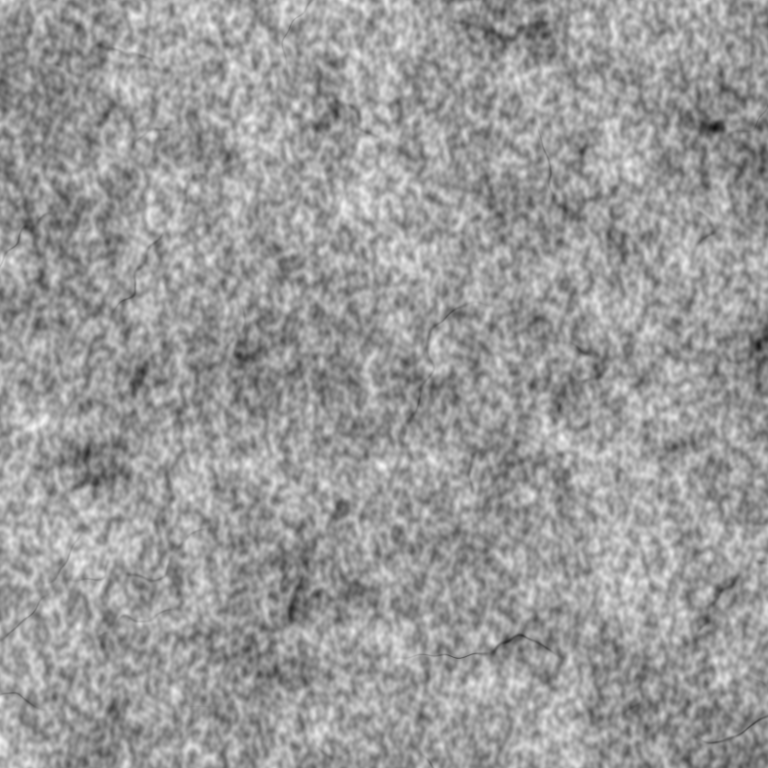
This texture is drawn by a Shadertoy shader. Its source:

```glsl
// Rough grey stone: fine soft grain, cloudy mottling, sparse dark cracks and pits.
#define BASE_TONE 0.605
#define CLOUD_AMOUNT 0.13
#define MOTTLE_AMOUNT 0.17
#define GRAIN_AMOUNT 0.27
#define FINE_AMOUNT 0.22
#define GRAIN_SCALE 58.0
#define CRACK_DEPTH 0.17
#define CRACK_WIDTH 0.0045
#define PIT_GRID 5.0
#define PIT_DEPTH 0.25
#define GLOW_AMOUNT 0.07

vec2 hash2(vec2 p) {
    vec3 q = fract(vec3(p.xyx) * vec3(0.1031, 0.1030, 0.0973));
    q += dot(q, q.yzx + 33.33);
    return fract((q.xx + q.yz) * q.zy);
}

float cornerSlope(vec2 cell, vec2 offset) {
    float angle = 6.28318 * hash2(cell).x;
    return dot(vec2(cos(angle), sin(angle)), offset);
}

float gradientNoise(vec2 p) {
    vec2 i = floor(p), f = fract(p);
    vec2 u = f * f * f * (f * (f * 6.0 - 15.0) + 10.0);
    vec2 e = vec2(1.0, 0.0);
    float low = mix(cornerSlope(i, f), cornerSlope(i + e.xy, f - e.xy), u.x);
    float high = mix(cornerSlope(i + e.yx, f - e.yx), cornerSlope(i + e.xx, f - e.xx), u.x);
    return mix(low, high, u.y);
}

vec2 rotate(vec2 p, float angle) {
    float c = cos(angle), s = sin(angle);
    return vec2(c * p.x - s * p.y, s * p.x + c * p.y);
}

// Contour lines of warped noise, broken up by a patchy mask.
float cracks(vec2 uv, float tilt, float scale, float seed) {
    vec2 warp = vec2(gradientNoise(uv * 13.0 + seed), gradientNoise(uv * 13.0 + seed + 40.0));
    vec2 jag = vec2(gradientNoise(uv * 37.0 + seed), gradientNoise(uv * 37.0 + seed + 70.0));
    vec2 p = rotate(uv + 0.05 * warp + 0.016 * jag, tilt) * vec2(0.7, 1.3);
    float level = gradientNoise(p * scale + seed);
    float dist = abs(level) / scale;
    float mask = smoothstep(0.0, 0.35, gradientNoise(uv * 6.0 + seed + 90.0));
    return mask * exp(-dist * dist / (CRACK_WIDTH * CRACK_WIDTH));
}

// Scattered slanted pits, with an occasional light fleck (negative).
float pits(vec2 uv) {
    float sum = 0.0;
    vec2 home = floor(uv * PIT_GRID);
    for (int y = -1; y <= 1; y++)
    for (int x = -1; x <= 1; x++) {
        vec2 cell = home + vec2(x, y);
        vec2 place = hash2(cell + 17.0), kind = hash2(cell + 53.0);
        vec2 d = rotate(uv - (cell + place) / PIT_GRID, 1.6 * kind.y - 0.3);
        d += 0.006 * gradientNoise(uv * 45.0 + 5.0);
        d /= vec2(0.008, 0.018) * mix(0.7, 1.2, place.y);
        float strength = kind.x < 0.3 ? 1.0 : (kind.x > 0.9 ? -0.6 : 0.0);
        sum += strength * exp(-dot(d, d));
    }
    return sum;
}

void mainImage(out vec4 fragColor, in vec2 fragCoord) {
    vec2 uv = fragCoord / iResolution.xy;

    // Broad light and dark patches
    vec2 toGlow = (uv - vec2(0.32, 0.86)) / vec2(0.3, 0.2);
    float tone = BASE_TONE + GLOW_AMOUNT * exp(-dot(toGlow, toGlow));
    tone += CLOUD_AMOUNT * gradientNoise(uv * 4.0 + 11.3);
    tone += CLOUD_AMOUNT * gradientNoise(rotate(uv, 0.6) * 9.0 + 23.7);

    // Mottling and grain, slightly stretched upright
    vec2 upright = uv * vec2(1.12, 0.88);
    tone += MOTTLE_AMOUNT * gradientNoise(rotate(upright, 0.3) * 24.0 + 31.1);
    tone += GRAIN_AMOUNT * gradientNoise(rotate(upright, -0.25) * GRAIN_SCALE + 80.0);
    tone += FINE_AMOUNT * gradientNoise(rotate(upright, 0.45) * GRAIN_SCALE * 1.85 + 150.0);

    // Cracks run mostly sideways, rising to the right
    float crack = cracks(uv, -0.35, 4.5, 3.7) + 0.7 * cracks(uv, -0.9, 6.0, 61.2);
    tone -= CRACK_DEPTH * min(crack, 1.0);
    tone -= PIT_DEPTH * pits(uv);

    fragColor = vec4(vec3(clamp(tone, 0.0, 1.0)), 1.0);
}
```
